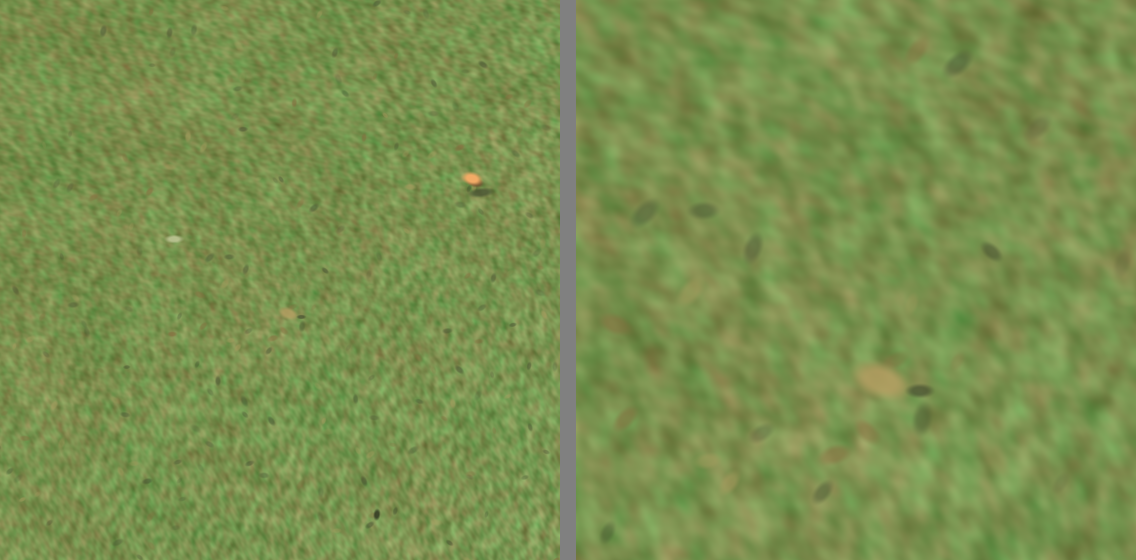
Left, the full canvas; right, a detail of the centre.
Give the GLSL for this texture, as a three.js fragment shader.

```glsl
// Draws a closely mown lawn, softly focused, with small flecks and a few chips.
varying vec2 vUv;

const vec3 GRASS_COLOR = vec3(0.478, 0.568, 0.307);
const vec3 TONE_SHIFT = vec3(0.105, 0.112, 0.095);   // shadow to sunlit blade
const vec3 DRY_SHIFT = vec3(0.075, -0.040, 0.005);   // fresh to dry blade
const vec3 NEAR_SHIFT = vec3(0.012, 0.030, 0.030);   // cooler light toward lower right
const vec3 SOIL_COLOR = vec3(0.27, 0.31, 0.19);
const vec3 STRAW_COLOR = vec3(0.68, 0.62, 0.38);
const vec3 RUST_COLOR = vec3(0.53, 0.40, 0.23);
const vec3 PEBBLE_COLOR = vec3(0.95, 0.67, 0.40);
const vec3 PALE_COLOR = vec3(0.76, 0.79, 0.60);
const vec3 TAN_COLOR = vec3(0.72, 0.63, 0.39);
const vec2 BLADE_DENSITY = vec2(62.0, 32.0);
const float FAR_LEAN = 0.9;
const float NEAR_LEAN = 0.1;
const float FLECK_GRID = 26.0;
const float FLECK_SHARE = 0.3;
const vec2 PEBBLE_POS = vec2(0.843, 0.681);
const vec2 PALE_POS = vec2(0.311, 0.573);
const vec2 TAN_POS = vec2(0.515, 0.440);
const vec2 HOLE_POS = vec2(0.673, 0.081);

float hash(vec2 p) {
  return fract(sin(dot(p, vec2(127.1, 311.7))) * 43758.5453);
}

vec2 rotate(vec2 p, float a) {
  float c = cos(a), s = sin(a);
  return vec2(c * p.x + s * p.y, c * p.y - s * p.x);
}

float corner(vec2 cell, vec2 offset) {
  float a = 6.2832 * hash(cell);
  return dot(vec2(cos(a), sin(a)), offset);
}

// Gradient noise, centred on zero
float noise(vec2 p) {
  vec2 i = floor(p), f = fract(p);
  vec2 u = f * f * f * (f * (f * 6.0 - 15.0) + 10.0);
  vec2 e = vec2(1.0, 0.0);
  return mix(mix(corner(i, f), corner(i + e.xy, f - e.xy), u.x),
             mix(corner(i + e.yx, f - e.yx), corner(i + e.xx, f - e.xx), u.x), u.y);
}

// Stretched noise layers fanned around one lean
float blades(vec2 p, float lean, float seed) {
  float sum = 0.0, amp = 1.0, scale = 1.0;
  for (int i = 0; i < 3; i++) {
    float k = float(i);
    vec2 q = rotate(p, lean + (k - 1.0) * 0.45) * BLADE_DENSITY * scale;
    sum += amp * noise(q + seed + 17.3 * k);
    amp *= 0.8;
    scale *= 1.5;
  }
  return sum;
}

// Blades lie over in the distance and stand upright nearby
float turf(vec2 p, float seed) {
  float far = smoothstep(0.15, 0.85, p.y + 0.25 * (0.5 - p.x));
  return blades(p, NEAR_LEAN, seed) * sqrt(1.0 - far)
       + blades(p, FAR_LEAN, seed + 51.0) * sqrt(far);
}

// Soft-edged ellipse: 1 inside, 0 outside
float spot(vec2 p, vec2 radius, float angle) {
  return 1.0 - smoothstep(0.45, 1.25, length(rotate(p, angle) / radius));
}

// Sparse dark, straw and rust flecks, one per chosen cell
vec3 addFlecks(vec3 color, vec2 uv) {
  vec2 home = floor(uv * FLECK_GRID);
  for (int y = -1; y <= 1; y++) {
    for (int x = -1; x <= 1; x++) {
      vec2 cell = home + vec2(float(x), float(y));
      float present = step(hash(cell + 3.7), FLECK_SHARE);
      vec2 center = (cell + vec2(hash(cell + 11.3), hash(cell + 23.9))) / FLECK_GRID;
      float kind = hash(cell + 37.1);
      vec3 tint = kind < 0.5 ? SOIL_COLOR : (kind < 0.75 ? STRAW_COLOR : RUST_COLOR);
      vec2 radius = vec2(0.005, 0.009) * mix(0.7, 1.2, hash(cell + 47.7));
      float shape = spot(uv - center, radius, 3.1416 * hash(cell + 59.3));
      color = mix(color, tint, present * shape * mix(0.15, 0.55, hash(cell + 71.9)));
    }
  }
  return color;
}

// The few larger chips and their shadows
vec3 addChips(vec3 color, vec2 uv) {
  vec2 p = uv - PEBBLE_POS;
  color = mix(color, SOIL_COLOR, 0.75 * spot(p - vec2(0.016, -0.025), vec2(0.023, 0.008), 0.1));
  color = mix(color, RUST_COLOR * 0.8, spot(p - vec2(0.006, -0.007), vec2(0.015, 0.008), -0.2));
  color = mix(color, PEBBLE_COLOR, spot(p, vec2(0.018, 0.011), -0.25));
  color = mix(color, PALE_COLOR, 0.85 * spot(uv - PALE_POS, vec2(0.016, 0.007), 0.0));
  color = mix(color, TAN_COLOR, 0.8 * spot(uv - TAN_POS, vec2(0.018, 0.010), -0.35));
  color = mix(color, SOIL_COLOR, 0.7 * spot(uv - TAN_POS - vec2(0.023, -0.006), vec2(0.008, 0.004), 0.0));
  return mix(color, SOIL_COLOR * 0.7, 0.85 * spot(uv - HOLE_POS, vec2(0.006, 0.010), -0.15));
}

void main() {
  float nearness = 0.5 + 0.5 * (vUv.x - vUv.y);
  float tone = turf(vUv, 5.0) * mix(0.75, 1.1, nearness) + 0.35 * noise(vUv * 9.0 + 2.0);
  float dryness = 0.8 * turf(vUv, 131.0) + 0.5 * noise(vUv * 6.0 + 40.0);

  vec3 color = GRASS_COLOR + TONE_SHIFT * tone + DRY_SHIFT * dryness;
  color += NEAR_SHIFT * (nearness - 0.5);
  color = addFlecks(color, vUv);
  gl_FragColor = vec4(addChips(color, vUv), 1.0);
}
```
